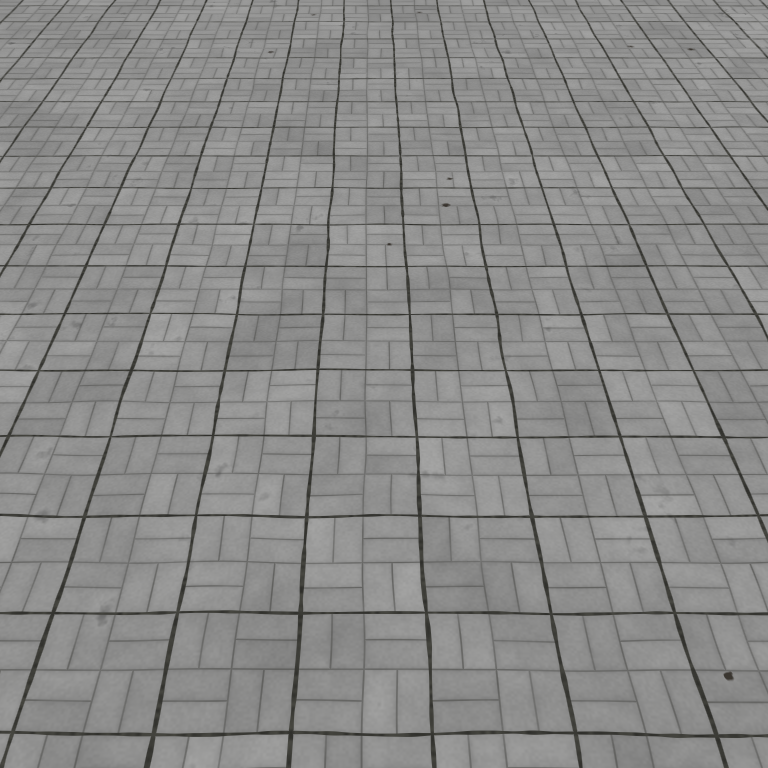
Give the GLSL for this texture, as a Shadertoy shader.

```glsl
#define HORIZON vec2(0.482, 1.467)
#define TILE_SCALE vec2(7.79, 11.394)
#define TILE_OFFSET vec2(0.549, -8.006)
#define JOINT_HALF vec2(0.016, 0.012)
#define GROOVE_HALF vec2(0.0065, 0.0065)
#define GROOVE_STRENGTH 0.62
#define TURNED_SHARE 0.06
#define DEBRIS_SHARE 0.05
#define SLAB_COLOR vec3(0.580, 0.580, 0.577)
#define GROOVE_COLOR vec3(0.360, 0.360, 0.350)
#define JOINT_COLOR vec3(0.205, 0.205, 0.185)
#define DEBRIS_COLOR vec3(0.170, 0.150, 0.125)

float hash(vec2 p) {
    vec3 q = fract(vec3(p.xyx) * 0.1031);
    q += dot(q, q.yzx + 33.33);
    return fract((q.x + q.y) * q.z);
}

float noise(vec2 p) {
    vec2 i = floor(p), f = fract(p);
    f = f * f * (3.0 - 2.0 * f);
    return mix(mix(hash(i), hash(i + vec2(1, 0)), f.x),
               mix(hash(i + vec2(0, 1)), hash(i + vec2(1, 1)), f.x), f.y);
}

float fbm(vec2 p) {
    float sum = 0.0, weight = 0.5;
    for (int i = 0; i < 4; i++) {
        sum += weight * noise(p);
        p = p * 2.03 + 17.1;
        weight *= 0.5;
    }
    return sum;
}

// Coverage of a line that keeps its average darkness when thinner than a pixel
float lineCover(float dist, float halfWidth, float footprint) {
    float w = max(halfWidth, 0.5 * footprint);
    float cover = clamp((w - dist) / footprint + 0.5, 0.0, 1.0);
    return cover * min(1.0, 2.0 * halfWidth / footprint);
}

void mainImage(out vec4 fragColor, in vec2 fragCoord) {
    // Project the canvas onto the ground, one unit per tile
    vec2 uv = fragCoord / iResolution.xy;
    float depth = HORIZON.y - uv.y;
    vec2 ground = TILE_SCALE * vec2(uv.x - HORIZON.x, 1.0) / depth + TILE_OFFSET;
    vec2 foot = fwidth(ground);
    ground += 0.035 * (vec2(noise(ground * 1.4 + 40.0), noise(ground * 1.4 + 80.0)) - 0.5);

    // Basket weave: four cells per tile, two bars per cell
    vec2 tile = floor(ground), inTile = fract(ground);
    vec2 cell = floor(inTile * 2.0), inCell = fract(inTile * 2.0);
    float tileRandom = hash(tile + 150.0);
    float turned = step(tileRandom, TURNED_SHARE);
    bool upright = mod(cell.x + cell.y + turned, 2.0) > 0.5;
    float across = upright ? inCell.x : inCell.y;
    float footAcross = upright ? foot.x : foot.y;
    vec2 barId = tile * 4.0 + cell * 2.0 + step(0.5, across) * vec2(0.37, 0.71);

    // Distances in tile units
    float middleDist = 0.5 * abs(across - 0.5);
    vec2 cellDist = 0.5 * (0.5 - abs(inCell - 0.5));
    vec2 tileDist = 0.5 - abs(inTile - 0.5);

    // Slab tone: tile, bar, stains and grain
    float stain = fbm(ground * 1.1 + 20.0);
    float smudge = fbm(ground * vec2(5.0, 4.0) + 60.0);
    float fineFade = 1.0 - smoothstep(0.02, 0.09, foot.y);
    float tone = 1.0 + 0.07 * (hash(tile + 90.0) - 0.5) + 0.075 * (hash(barId + 210.0) - 0.5);
    tone += 0.16 * (stain - 0.47) + 0.13 * (smudge - 0.47) * fineFade;
    tone += 0.05 * (noise(ground * 45.0) - 0.5) * fineFade;
    tone -= 0.22 * smoothstep(0.62, 0.82, smudge) * smoothstep(0.48, 0.65, stain);

    // Soft dirt beside grooves
    float edgeDist = min(middleDist, min(cellDist.x, cellDist.y));
    tone -= 0.13 * exp(-edgeDist / 0.022) * (0.4 + smudge);
    vec3 color = SLAB_COLOR * tone;

    // Shallow grooves between bars and cells
    float groove = lineCover(middleDist, GROOVE_HALF.x, footAcross);
    groove = max(groove, lineCover(cellDist.x, GROOVE_HALF.x, foot.x));
    groove = max(groove, lineCover(cellDist.y, GROOVE_HALF.y, foot.y));
    float wear = 0.6 + 0.8 * noise(ground * 5.0 + 30.0);
    color = mix(color, GROOVE_COLOR, clamp(groove * wear * GROOVE_STRENGTH, 0.0, 1.0));

    // Deep joints between tiles, uneven in width
    vec2 jointHalf = JOINT_HALF * (0.65 + 0.7 * noise(ground * 7.0 + 10.0));
    float joint = max(lineCover(tileDist.x, jointHalf.x, foot.x),
                      lineCover(tileDist.y, jointHalf.y, foot.y));
    vec3 soil = JOINT_COLOR * (0.8 + 0.5 * noise(ground * 28.0));
    color = mix(color, soil, joint * 0.93);

    // Scattered debris
    vec2 spot = 0.2 + 0.6 * vec2(hash(tile + 310.0), hash(tile + 370.0));
    float radius = mix(0.018, 0.045, hash(tile + 430.0));
    float spotDist = length(inTile - spot) + 0.025 * (noise(ground * 35.0) - 0.5);
    float soft = max(foot.x, foot.y);
    float debris = 1.0 - smoothstep(radius - soft, radius + soft, spotDist);
    debris *= step(1.0 - DEBRIS_SHARE, hash(tile + 490.0));
    color = mix(color, DEBRIS_COLOR, debris * 0.85);

    fragColor = vec4(clamp(color, 0.0, 1.0), 1.0);
}
```
